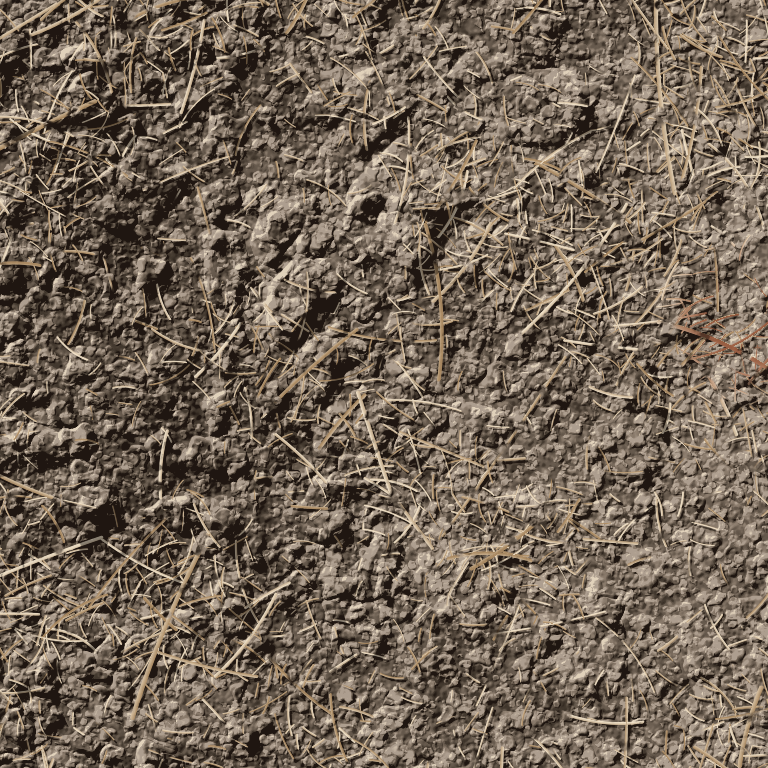
A three.js fragment shader for this texture:

```glsl
varying vec2 vUv;

const vec3 HOLLOW = vec3(0.12, 0.085, 0.065);
const vec3 DAMP = vec3(0.26, 0.22, 0.18);
const vec3 EARTH = vec3(0.40, 0.35, 0.30);
const vec3 DRY = vec3(0.54, 0.48, 0.42);
const vec3 DUST = vec3(0.68, 0.62, 0.56);
const vec3 CHAFF = vec3(0.95, 0.89, 0.79);
const vec3 GOLD = vec3(0.68, 0.55, 0.39);
const vec3 RUST = vec3(0.55, 0.27, 0.16);
const vec2 SUN = vec2(-0.64, 0.77);

float hash(vec2 p) {
  return fract(sin(dot(p, vec2(127.1, 311.7))) * 43758.5453);
}

vec2 hash2(vec2 p) {
  return vec2(hash(p), hash(p + 17.3));
}

vec2 turn(vec2 p, float angle) {
  float c = cos(angle);
  float s = sin(angle);
  return vec2(c * p.x - s * p.y, s * p.x + c * p.y);
}

// Value noise on a turned grid
float noise(vec2 p) {
  p = vec2(0.8 * p.x - 0.6 * p.y, 0.6 * p.x + 0.8 * p.y);
  vec2 i = floor(p);
  vec2 f = fract(p);
  f = f * f * (3.0 - 2.0 * f);
  float low = mix(hash(i), hash(i + vec2(1.0, 0.0)), f.x);
  float high = mix(hash(i + vec2(0.0, 1.0)), hash(i + 1.0), f.x);
  return mix(low, high, f.y);
}

// Scattered domes with tilted tops, each scale on its own turned grid
float clods(vec2 p, float scale, float density) {
  vec2 q = turn(p, scale) * scale;
  q += 0.6 * (vec2(noise(q * 2.3), noise(q * 2.3 + 40.0)) - 0.5);
  vec2 cell = floor(q);
  float top = 0.0;
  for (int y = -1; y <= 1; y++) {
    for (int x = -1; x <= 1; x++) {
      vec2 id = cell + vec2(float(x), float(y));
      vec2 rnd = hash2(id + scale);
      vec2 d = q - id - 0.05 - 0.9 * rnd;
      float pick = hash(id + scale + 71.0);
      float radius = mix(0.28, 0.66, rnd.x * rnd.y + 0.4 * pick);
      float dome = radius * (1.0 - dot(d, d) / (radius * radius));
      float facet = 0.7 * radius + 1.2 * dot(d, rnd.yx - 0.5);
      top = max(top, min(dome, facet) * step(pick, density));
    }
  }
  return top / scale;
}

// Soil relief, coarser toward the left
float relief(vec2 p) {
  float coarse = mix(1.3, 0.7, smoothstep(0.2, 0.9, p.x + 0.4 * noise(p * 4.0) - 0.2));
  float h = 0.75 * coarse * clods(p, 9.0, 0.4);
  h += 0.9 * coarse * clods(p, 22.0, 0.65);
  h += 0.8 * clods(p, 46.0, 0.7);
  h += 0.65 * clods(p, 100.0, 0.7);
  h += 0.025 * noise(p * 9.0) + 0.012 * noise(p.yx * 26.0);
  h += 0.004 * noise(p * 120.0) + 0.0036 * noise(p.yx * 230.0);
  return h;
}

float castShadow(vec2 p, float ground) {
  float blocked = 0.0;
  for (int i = 1; i <= 4; i++) {
    float reach = 0.005 * float(i);
    blocked = max(blocked, relief(p + SUN * reach) - ground - 0.85 * reach);
  }
  return smoothstep(0.0, 0.006, blocked);
}

// One layer of bent stalks: x is coverage, y is tone
vec2 stalks(vec2 p, float scale, float width, float density) {
  vec2 q = turn(p, scale) * scale;
  vec2 cell = floor(q);
  vec2 best = vec2(0.0);
  for (int y = -1; y <= 1; y++) {
    for (int x = -1; x <= 1; x++) {
      vec2 id = cell + vec2(float(x), float(y));
      vec2 rnd = hash2(id + scale * 3.0);
      vec2 shape = hash2(id + scale * 5.0 + 9.0);
      vec2 center = id + 0.25 + 0.5 * rnd;
      vec2 u = turn(q - center, 6.2832 * shape.x);
      u.y += (rnd.x - 0.5) * 0.5 * u.x * u.x;
      float halfLength = mix(0.3, 0.9, shape.y);
      float dist = length(vec2(max(abs(u.x) - halfLength, 0.0), u.y)) / scale;
      float w = width * mix(0.5, 1.1, rnd.y);
      vec2 place = turn(center / scale, -scale);
      float clump = 0.2 + 0.8 * smoothstep(0.35, 0.7, noise(place * 6.0 + 3.0));
      float present = step(hash(id + 31.0), density * clump);
      float cover = present * (1.0 - smoothstep(w - 0.0006, w + 0.0009, dist));
      float tone = fract(rnd.x * 7.0) + 0.3 * u.y / (scale * w);
      if (cover > best.x) best = vec2(cover, tone);
    }
  }
  return best;
}

vec2 straw(vec2 p) {
  vec2 result = vec2(0.0);
  float scale = 6.0;
  float width = 0.0027;
  for (int i = 0; i < 4; i++) {
    vec2 layer = stalks(p, scale, width, 0.95);
    if (layer.x > result.x) result = layer;
    scale *= 2.0;
    width *= 0.74;
  }
  result.x *= smoothstep(0.15, 0.35, noise(p * 55.0));
  return result;
}

vec3 soilColor(float v) {
  vec3 c = mix(HOLLOW, DAMP, smoothstep(0.0, 0.25, v));
  c = mix(c, EARTH, smoothstep(0.25, 0.5, v));
  c = mix(c, DRY, smoothstep(0.5, 0.75, v));
  c = mix(c, DUST, smoothstep(0.75, 1.0, v));
  return mix(c, CHAFF, 0.75 * smoothstep(1.2, 1.7, v));
}

void main() {
  vec2 p = vUv;
  float h = relief(p);
  float slope = (h - relief(p + SUN * 0.002)) / 0.002;
  float shade = castShadow(p, h);

  // Sunlit soil, broad patches, dark gaps between crumbs
  float crumbs = 46.0 * clods(p, 46.0, 0.7) + 100.0 * clods(p, 100.0, 0.7);
  float light = 0.71 + 0.3 * slope - 0.5 * shade;
  light += 0.5 * (smoothstep(0.0, 0.5, crumbs) - 0.6);
  light += 0.4 * (noise(p * 200.0) - 0.5) + 0.3 * (noise(p.yx * 110.0) - 0.5);
  light += 0.3 * (noise(p * 5.0 + 8.0) - 0.5) + 0.25 * (noise(p.yx * 16.0) - 0.5);
  light += 0.2 * (p.x - 0.5) - 0.4 * straw(p + SUN * 0.005).x;
  vec3 color = soilColor(light);

  // Dry straw and a patch of rusty roots
  vec2 stalk = straw(p);
  vec3 strawColor = mix(GOLD, CHAFF, clamp(stalk.y, 0.0, 1.0));
  float rusty = 1.0 - smoothstep(0.04, 0.13, distance(p, vec2(0.97, 0.58)));
  strawColor = mix(strawColor, RUST, 0.8 * rusty * step(0.4, stalk.y));
  strawColor *= 1.0 - 0.4 * shade;
  color = mix(color, strawColor, 0.93 * stalk.x);

  gl_FragColor = vec4(color, 1.0);
}
```
